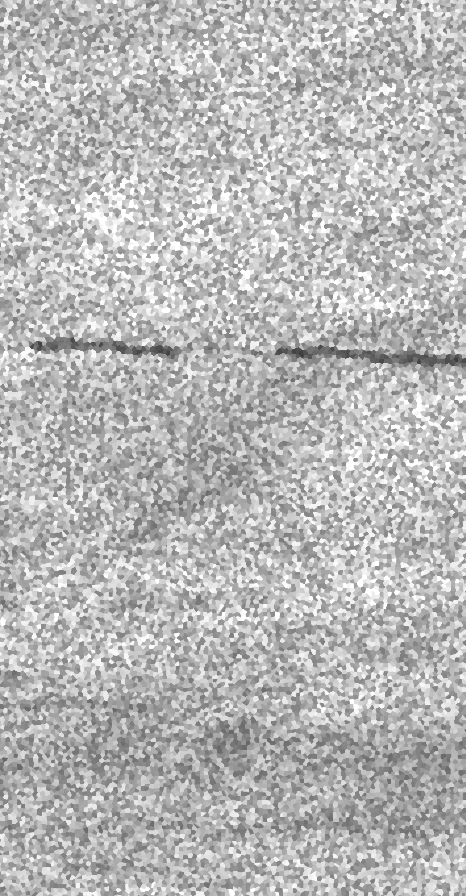
Give the GLSL for this texture, as a Shadertoy shader.

```glsl
// Grainy grey sandstone: a cellular mosaic of tiny flat grains shaded by
// soft clouds and tilted bedding streaks, split by a dark broken crack.
// Units: canvas height = 1; tone is sampled at grain centres for ragged edges.

#define GRAINS 215.0        // grains per canvas height
#define GRAIN_CONTRAST 0.62 // spread of brightness between grains
#define GRAIN_EDGE 20.0     // sharpness of grain borders
#define BASE_TONE 0.735
#define CLOUD_DEPTH 0.20
#define BED_DEPTH 0.10
#define BED_TILT 0.20       // slope of the bedding in the upper part
#define CRACK_DEPTH 0.36
#define CRACK_WIDTH 0.0075

float hash(vec2 p) {
    vec3 q = fract(vec3(p.xyx) * 0.1031);
    q += dot(q, q.yzx + 33.33);
    return fract((q.x + q.y) * q.z);
}

float valueNoise(vec2 p) {
    vec2 i = floor(p), f = fract(p);
    f = f * f * (3.0 - 2.0 * f);
    float low = mix(hash(i), hash(i + vec2(1, 0)), f.x);
    float high = mix(hash(i + vec2(0, 1)), hash(i + vec2(1, 1)), f.x);
    return mix(low, high, f.y);
}

float layeredNoise(vec2 p) {
    float sum = 0.0, weight = 0.5;
    for (int i = 0; i < 4; i++) {
        sum += weight * valueNoise(p);
        p = p * 2.03 + 17.3;
        weight *= 0.5;
    }
    return sum / 0.9375;
}

// Soft cellular mosaic: xy = grain centre, z = grain brightness 0..1
vec3 grainMosaic(vec2 p) {
    vec2 cell = floor(p);
    vec4 sum = vec4(0.0);
    for (int y = -1; y <= 1; y++)
    for (int x = -1; x <= 1; x++) {
        vec2 id = cell + vec2(x, y);
        vec2 centre = id + 0.1 + 0.8 * vec2(hash(id + 11.7), hash(id + 71.3));
        vec2 d = p - centre;
        float weight = exp(-GRAIN_EDGE * dot(d, d));
        sum += weight * vec4(centre, hash(id + 137.9), 1.0);
    }
    return sum.xyz / max(sum.w, 1e-9);
}

float segmentDistance(vec2 p, vec2 a, vec2 b) {
    vec2 d = b - a;
    return length(p - a - d * clamp(dot(p - a, d) / dot(d, d), 0.0, 1.0));
}

// Blurred stroke with a bell-shaped profile
float smear(vec2 p, vec2 a, vec2 b, float width) {
    float d = segmentDistance(p, a, b) / width;
    return exp(-d * d);
}

float bell(float x, float centre, float width) {
    float d = (x - centre) / width;
    return exp(-d * d);
}

// Two dark stretches joined by a faint hairline
float crack(vec2 p) {
    p.y += 0.0022 * sin(p.x * 47.0) + 0.0012 * sin(p.x * 131.0 + 1.0);
    float width = CRACK_WIDTH * (0.65 + 0.7 * valueNoise(p * vec2(55.0, 20.0)));
    float left = segmentDistance(p, vec2(0.038, 0.616), vec2(0.192, 0.609));
    float right = min(segmentDistance(p, vec2(0.31, 0.608), vec2(0.42, 0.603)),
                      segmentDistance(p, vec2(0.42, 0.603), vec2(0.54, 0.592)));
    float dark = 1.0 - smoothstep(0.35 * width, width, min(left, right));
    float hairline = smear(p, vec2(0.19, 0.609), vec2(0.31, 0.608), 0.003);
    return max(dark, 0.4 * hairline);
}

float stoneTone(vec2 p) {
    // bedding flattens towards the bottom
    vec2 bed = vec2(p.x, p.y - BED_TILT * smoothstep(0.0, 0.6, p.y) * p.x);
    float tone = BASE_TONE + CLOUD_DEPTH * (layeredNoise(bed * vec2(7.0, 20.0)) - 0.5);

    // scattered thin dark beds, gathered in patches
    float patches = smoothstep(0.35, 0.75, valueNoise(bed * vec2(5.0, 9.0) + 40.0));
    float thinBeds = smoothstep(0.62, 0.92, valueNoise(bed * vec2(13.0, 105.0) + 9.0));
    tone -= BED_DEPTH * thinBeds * patches;

    // broad light and dark zones
    tone += 0.045 * bell(p.y, 0.70, 0.08) + 0.02 * bell(p.y, 0.29, 0.05);
    tone -= 0.085 * bell(p.y, 0.13, 0.075);

    // diagonal stain below the crack, and a few stronger streaks
    vec2 w = p + vec2(0.0, 0.006 * sin(p.x * 31.0) + 0.003 * sin(p.x * 83.0));
    tone -= 0.07 * smear(w, vec2(0.34, 0.59), vec2(0.17, 0.43), 0.055);
    tone -= 0.08 * smear(w, vec2(0.27, 0.475), vec2(0.10, 0.37), 0.011);
    tone -= 0.10 * smear(w, vec2(0.42, 0.630), vec2(0.54, 0.662), 0.012);
    tone -= 0.14 * smear(w, vec2(0.37, 0.838), vec2(0.54, 0.855), 0.004);
    tone -= 0.09 * smear(w, vec2(0.31, 0.895), vec2(0.38, 0.905), 0.005);
    tone -= 0.09 * smear(w, vec2(0.09, 0.075), vec2(0.54, 0.080), 0.007);
    tone -= 0.10 * smear(w, vec2(0.25, 0.185), vec2(0.28, 0.188), 0.017);
    tone -= 0.10 * smear(w, vec2(0.0, 0.325), vec2(0.01, 0.33), 0.02);
    tone -= 0.06 * smear(w, vec2(0.44, 0.13), vec2(0.54, 0.14), 0.045);
    return max(tone - CRACK_DEPTH * crack(p), 0.24);
}

void mainImage(out vec4 fragColor, in vec2 fragCoord) {
    vec2 p = fragCoord / iResolution.y;
    vec3 grain = grainMosaic(p * GRAINS);
    float grey = stoneTone(grain.xy / GRAINS);
    grey *= 1.0 + GRAIN_CONTRAST * (grain.z - 0.5);
    fragColor = vec4(vec3(clamp(grey, 0.0, 1.0)), 1.0);
}
```
